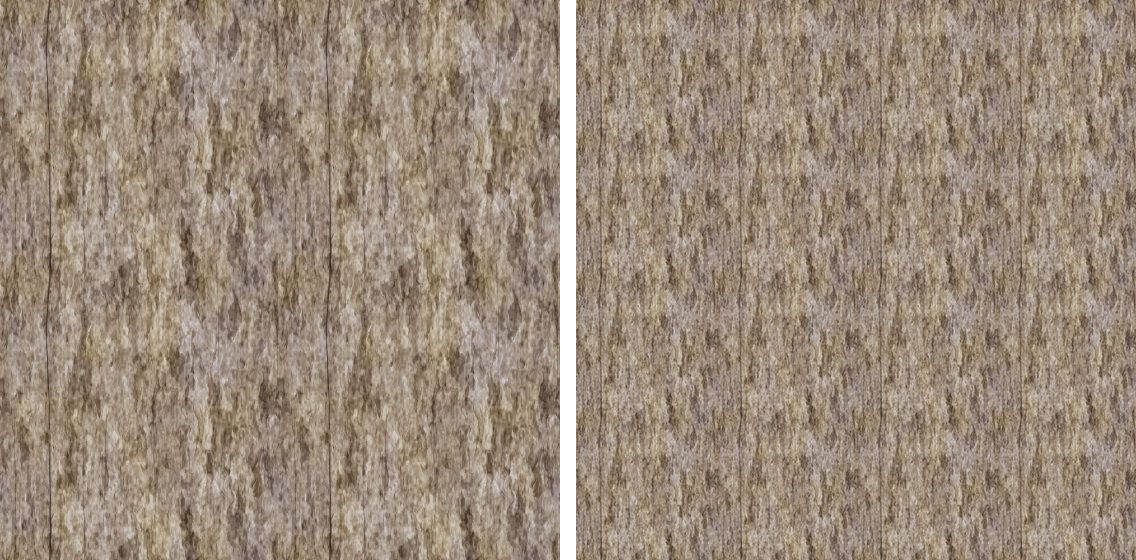
Left, the tile; right, the same tile 2 across and 2 down.
This texture is drawn by a WebGL 2 fragment shader. Its source:

```glsl
#version 300 es
precision highp float;
// Weathered bare wood: small ragged vertical stains, pale flakes, rough grain and long cracks.

uniform vec2 u_resolution;
out vec4 fragColor;

const float TAU = 6.28318;
const float REPEATS = 2.0;
const int HAIR_CRACKS = 6;

const vec3 DARK_BARK = vec3(0.32, 0.25, 0.18);
const vec3 TAN_WOOD = vec3(0.62, 0.55, 0.475);
const vec3 PALE_WOOD = vec3(0.79, 0.755, 0.71);
const vec3 CRACK_COLOR = vec3(0.17, 0.12, 0.08);

float hash(vec2 p) {
  vec3 q = fract(p.xyx * vec3(0.1031, 0.1030, 0.0973));
  q += dot(q, q.yzx + 33.33);
  return fract((q.x + q.y) * q.z);
}

// Wraps whole cell indices; the half step guards against rounding.
vec2 wrapCell(vec2 i, vec2 cells) {
  return floor(mod(i + 0.5, cells));
}

float noise(vec2 p, vec2 cells, float seed) {
  vec2 g = p * cells;
  vec2 i = floor(g);
  vec2 f = fract(g);
  f = f * f * (3.0 - 2.0 * f);
  vec2 lo = wrapCell(i, cells) + seed * 37.0;
  vec2 hi = wrapCell(i + 1.0, cells) + seed * 37.0;
  float bottom = mix(hash(lo), hash(vec2(hi.x, lo.y)), f.x);
  float top = mix(hash(vec2(lo.x, hi.y)), hash(hi), f.x);
  return mix(bottom, top, f.y);
}

float fbm(vec2 p, vec2 cells, int octaves, float seed) {
  float sum = 0.0, total = 0.0, weight = 1.0;
  for (int k = 0; k < octaves; k++) {
    sum += weight * noise(p, cells, seed + float(k));
    total += weight;
    weight *= 0.7;
    cells *= 2.0;
  }
  return sum / total;
}

// Wrapping cellular noise: distance to the nearest point and its random value.
vec2 cellular(vec2 p, vec2 cells, float seed) {
  vec2 g = p * cells;
  vec2 base = floor(g);
  vec2 nearest = vec2(9.0, 0.0);
  for (int y = -1; y <= 1; y++) {
    for (int x = -1; x <= 1; x++) {
      vec2 cell = base + vec2(x, y);
      vec2 id = wrapCell(cell, cells) + seed * 37.0;
      float d = length(g - cell - vec2(hash(id), hash(id + 91.0)));
      if (d < nearest.x) nearest = vec2(d, hash(id + 53.0));
    }
  }
  return nearest;
}

float wrappedDistance(float a, float b) {
  return abs(fract(a - b + 0.5) - 0.5);
}

float line(float dist, float halfWidth, float soft) {
  return 1.0 - smoothstep(halfWidth - soft, halfWidth + soft, dist);
}

// Faint, broken cracks at scattered positions.
float hairCracks(vec2 p, float soft) {
  float cover = 0.0;
  for (int k = 0; k < HAIR_CRACKS; k++) {
    float n = float(k);
    float x = (n + hash(vec2(n, 7.0))) / float(HAIR_CRACKS);
    x += 0.004 * sin(TAU * (p.y + n * 0.37)) + 0.004 * noise(p, vec2(1.0, 14.0), n);
    float span = wrappedDistance(p.y, hash(vec2(n, 19.0)));
    float fade = 1.0 - smoothstep(0.12, 0.32, span);
    cover = max(cover, fade * line(wrappedDistance(p.x, x), 0.001, soft));
  }
  return cover;
}

vec3 woodRamp(float tone) {
  vec3 lower = mix(DARK_BARK, TAN_WOOD, clamp(tone / 0.6, -0.2, 1.0));
  return mix(lower, PALE_WOOD, clamp((tone - 0.6) / 0.4, 0.0, 1.1));
}

void main() {
  vec2 p = fract(gl_FragCoord.xy / u_resolution * REPEATS);
  float soft = 0.8 * REPEATS / u_resolution.y;

  // Ragged displacement of the stains and flakes
  vec2 bend = vec2(fbm(p, vec2(24.0, 14.0), 3, 1.0), fbm(p, vec2(30.0, 12.0), 3, 8.0)) - 0.5;
  vec2 q = p + bend * vec2(0.03, 0.07);

  // Layers of tone, from broad to fine
  float broad = fbm(q, vec2(10.0, 3.0), 4, 15.0) - 0.5;
  float stain = smoothstep(0.54, 0.64, fbm(q, vec2(24.0, 7.0), 4, 22.0) + 0.15 * broad);
  float pale = smoothstep(0.49, 0.58, fbm(q, vec2(22.0, 7.0), 4, 29.0));
  float streak = fbm(p, vec2(60.0, 7.0), 3, 36.0) - 0.5;
  float fleck = smoothstep(0.62, 0.74, fbm(q, vec2(72.0, 34.0), 2, 41.0) + 0.3 * broad);
  float grain = fbm(p, vec2(110.0, 64.0), 2, 43.0) - 0.5;
  vec2 flake = cellular(q, vec2(50.0, 20.0), 47.0);
  float chip = step(0.94, flake.y) * (1.0 - smoothstep(0.24, 0.34, flake.x));

  float tone = 0.62 + 0.40 * broad + 0.14 * pale - 0.32 * stain - 0.20 * fleck;
  tone += 0.50 * streak + 0.55 * grain + 0.12 * (flake.y - 0.5) + 0.16 * chip;

  // One long crack with a brown stain beside it
  float crackX = 0.175 + 0.006 * sin(TAU * p.y) + 0.002 * sin(2.0 * TAU * p.y + 1.0);
  crackX += 0.004 * (noise(p, vec2(1.0, 18.0), 51.0) - 0.5);
  float crackDist = wrappedDistance(p.x, crackX);
  tone -= 0.10 * exp(-pow(crackDist / 0.022, 2.0));

  // Ochre and grey zones
  float warmth = fbm(q, vec2(9.0, 4.0), 3, 58.0) - 0.5 - 0.06 * cos(TAU * p.x);
  vec3 color = woodRamp(tone) + warmth * vec3(0.04, 0.02, -0.12);

  float crackWidth = 0.0010 + 0.0018 * noise(p, vec2(1.0, 9.0), 64.0);
  color = mix(color, CRACK_COLOR, 0.8 * line(crackDist, crackWidth, soft));
  color = mix(color, CRACK_COLOR, 0.4 * hairCracks(p, soft));
  fragColor = vec4(clamp(color, 0.0, 1.0), 1.0);
}
```
